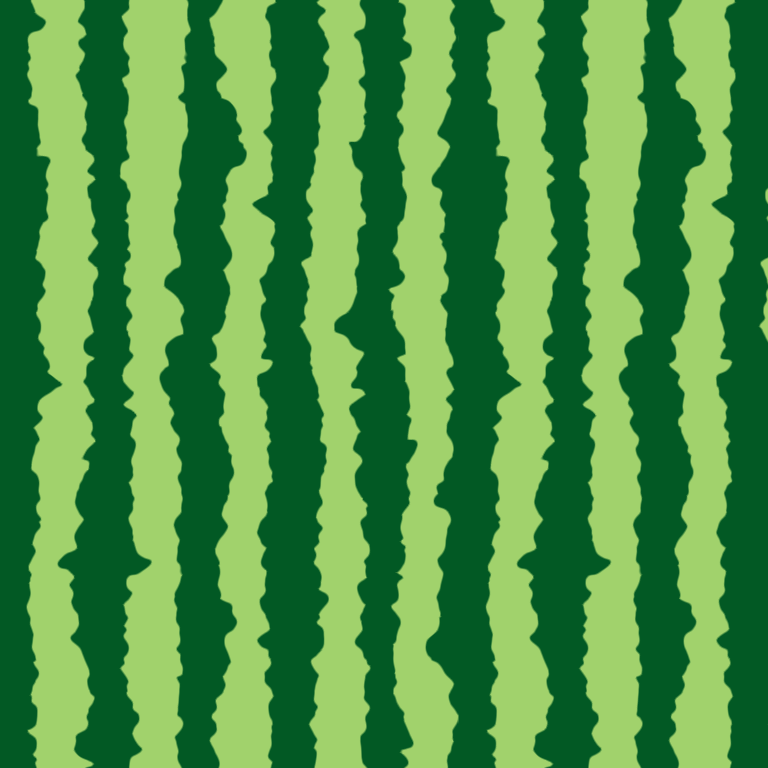
Reproduce this pattern procedurally as a Shadertoy shader.

```glsl
const vec3 DARK_GREEN = vec3(0.008, 0.35, 0.14);
const vec3 LIGHT_GREEN = vec3(0.632, 0.825, 0.424);
const float TILE_WIDTH = 0.598;
const int STRIPES = 5;

// Random unit gradient for a lattice cell
vec2 cellGradient(vec2 cell) {
    float angle = 6.28318 * fract(sin(dot(cell, vec2(127.1, 311.7))) * 43758.55);
    return vec2(cos(angle), sin(angle));
}

float gradientNoise(vec2 p) {
    vec2 cell = floor(p);
    vec2 f = fract(p);
    vec2 w = f * f * f * (f * (f * 6.0 - 15.0) + 10.0);
    float a = dot(cellGradient(cell), f);
    float b = dot(cellGradient(cell + vec2(1, 0)), f - vec2(1, 0));
    float c = dot(cellGradient(cell + vec2(0, 1)), f - vec2(0, 1));
    float d = dot(cellGradient(cell + vec2(1, 1)), f - vec2(1, 1));
    return mix(mix(a, b, w.x), mix(c, d, w.x), w.y);
}

// How far the dark side bites into a light stripe at height y
float edgeBite(float y, float seed) {
    float row = seed * 7.37 + 0.4;
    float swell = 0.024 * gradientNoise(vec2(y * 6.0, row));
    float scallops = 0.022 * (abs(gradientNoise(vec2(y * 21.0, row + 90.0))) - 0.2);
    float lobes = 0.024 * smoothstep(0.25, 0.55, gradientNoise(vec2(y * 13.0, row + 180.0)));
    float nicks = 0.008 * gradientNoise(vec2(y * 62.0, row + 270.0));
    return swell + scallops + lobes + nicks;
}

// Signed distance to one stripe, positive inside
float stripe(vec2 p, float center, float halfWidth, float seed) {
    float x = p.x - center - 0.016 * gradientNoise(vec2(p.y * 2.5, seed * 5.3 + 0.5));
    float left = x + halfWidth - edgeBite(p.y, seed);
    float right = halfWidth - x - edgeBite(p.y, seed + 20.0);
    return min(left, right);
}

// Small offsets that curl the bumps into hooks
vec2 curlEdges(vec2 p, float scale, float strength) {
    vec2 q = p * scale;
    return p + strength * vec2(gradientNoise(q + 11.3), gradientNoise(q + 47.9));
}

void mainImage(out vec4 fragColor, in vec2 fragCoord) {
    vec2 p = fragCoord / iResolution.y;
    float centers[STRIPES] = float[](0.077, 0.204, 0.323, 0.439, 0.554);
    float halfWidths[STRIPES] = float[](0.032, 0.034, 0.030, 0.027, 0.029);

    // Group of five stripes, repeated across
    vec2 tile = vec2(mod(p.x, TILE_WIDTH), p.y);
    vec2 warped = curlEdges(tile, 38.0, 0.012);
    float dist = -1.0;
    for (int i = 0; i < STRIPES; i++) {
        dist = max(dist, stripe(warped, centers[i], halfWidths[i], float(i) + 1.0));
    }

    // Smoothing follows the local slope of the edge
    float pixel = 1.0 / iResolution.y;
    float blur = clamp(fwidth(dist), 0.7 * pixel, 3.0 * pixel);
    float light = smoothstep(-blur, blur, dist);
    fragColor = vec4(mix(DARK_GREEN, LIGHT_GREEN, light), 1.0);
}
```
